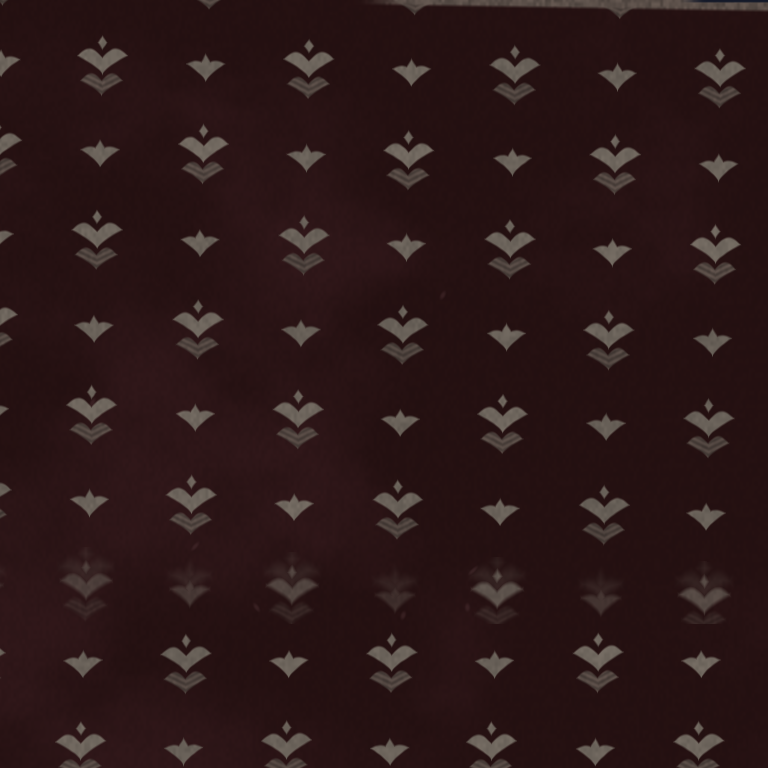
This pattern is drawn by a Shadertoy shader. Its source:

```glsl
// Dark maroon cloth with pale two-leaf sprigs and small buds in a checkerboard.
// A skewed lattice places each motif; leaves lie between two mirrored curves.
// A fold near the bottom shifts the lattice and blurs the row above it.

const vec2 ORIGIN = vec2(0.1345, 0.0860);     // first sprig, measured from top left
const vec2 STEP_ACROSS = vec2(0.1340, 0.0031);
const vec2 STEP_DOWN = vec2(-0.0037, 0.1139);
const float MOTIF_SIZE = 0.0325;              // half width of a sprig
const float EDGE_SOFTNESS = 0.0016;
const float JITTER = 0.0022;
const float FOLD_Y = 0.812;
const float WORN_ROW = 6.0;
const vec3 GROUND_DARK = vec3(0.142, 0.064, 0.067);
const vec3 GROUND_WARM = vec3(0.183, 0.088, 0.096);
const vec3 LEAF_PALE = vec3(0.435, 0.405, 0.370);
const vec3 LEAF_DIM = vec3(0.350, 0.305, 0.280);
const vec3 SPECK = vec3(0.30, 0.19, 0.20);
const vec3 BACKDROP = vec3(0.08, 0.10, 0.16);

float hash(vec2 p) {
    return fract(sin(dot(p, vec2(127.1, 311.7))) * 43758.5453);
}

float noise(vec2 p) {
    vec2 i = floor(p), f = fract(p);
    f = f * f * (3.0 - 2.0 * f);
    return mix(mix(hash(i), hash(i + vec2(1, 0)), f.x),
               mix(hash(i + vec2(0, 1)), hash(i + vec2(1, 1)), f.x), f.y);
}

float fbm(vec2 p) {
    float sum = 0.0, amp = 0.5;
    for (int k = 0; k < 4; k++) {
        sum += amp * noise(p);
        p = p * 2.03 + 17.0;
        amp *= 0.5;
    }
    return sum;
}

// Approximate distance to a pair of wings meeting at a point below.
float leafDist(vec2 p, float width, float notch, float tip, float hump, float base) {
    float t = min(abs(p.x) / width, 1.0);
    float top = mix(notch, tip, t) + hump * sin(3.14159 * t);
    float bottom = mix(base, tip, pow(t, 0.7));
    return max(0.75 * max(p.y - top, bottom - p.y), abs(p.x) - width);
}

float budDist(vec2 p, vec2 halfSize) {
    p = abs(p) / halfSize;
    return (p.x + p.y - 1.0) * halfSize.x * 0.8;
}

float cover(float d, float soft) {
    return smoothstep(soft, -soft, d);
}

// x: coverage of the pale parts, y: coverage of the dim lower leaf.
vec2 motif(vec2 p, bool isSprig, float soft) {
    if (!isSprig) {
        float d = leafDist(p, 0.76, 0.14, 0.16, 0.13, -0.56);
        return vec2(cover(min(d, budDist(p - vec2(0.0, 0.18), vec2(0.22, 0.36))), soft), 0.0);
    }
    float upper = leafDist(p, 1.0, 0.36, 0.44, 0.32, -0.32);
    float bud = budDist(p - vec2(0.0, 0.96), vec2(0.18, 0.26));
    float lower = leafDist(p + vec2(0.03, 0.0), 0.84, -0.56, -0.56, 0.28, -1.16);
    return vec2(cover(min(upper, bud), soft), cover(lower, soft));
}

void mainImage(out vec4 fragColor, in vec2 fragCoord) {
    vec2 p = fragCoord / iResolution.xy;
    p.y = 1.0 - p.y;
    float pixel = 1.0 / min(iResolution.x, iResolution.y);

    // Ground: broad blotches, warmer at the left, with a fine weave grain
    float warmth = fbm(p * vec2(5.0, 6.0)) - 0.30 * p.x + 0.12 * p.y;
    vec3 color = mix(GROUND_DARK, GROUND_WARM, smoothstep(0.28, 0.72, warmth));
    float grain = noise(p * vec2(260.0, 170.0)) - 0.5;
    color *= 1.0 + 0.09 * grain;

    // Sparse lint, each fleck with its own place and slant
    vec2 lintGrid = p * 22.0, lintCell = floor(lintGrid);
    float seed = hash(lintCell + 5.3);
    vec2 fleck = fract(lintGrid) - 0.3 - 0.4 * vec2(hash(lintCell), hash(lintCell + 9.1));
    fleck.x += fleck.y * (seed * 40.0 - 39.0);
    float lint = smoothstep(0.14, 0.02, length(fleck * vec2(1.3, 0.8)));
    color = mix(color, SPECK, 0.45 * lint * step(0.96, seed));

    // Lattice, with the strip below the fold pulled up and levelled
    vec2 q = p;
    q.y += step(FOLD_Y, p.y) * (0.0158 + 0.0233 * p.x);
    vec2 cell = round(inverse(mat2(STEP_ACROSS, STEP_DOWN)) * (q - ORIGIN));
    bool isSprig = mod(cell.x + cell.y, 2.0) < 0.5;
    vec2 shift = JITTER * (vec2(hash(cell), hash(cell + 31.7)) - 0.5);
    vec2 local = q - ORIGIN - cell.x * STEP_ACROSS - cell.y * STEP_DOWN - shift;
    local *= vec2(1.0, -1.0) / MOTIF_SIZE;
    local.x += 0.03 * (noise(p * 140.0) - 0.5);

    // Motifs; the worn row is blurred, faded and doubled by a faint ghost
    float soft = max(EDGE_SOFTNESS, 0.75 * pixel) / MOTIF_SIZE;
    bool worn = abs(cell.y - WORN_ROW) < 0.5;
    vec2 ink = motif(local, isSprig, worn ? soft * 2.2 : soft);
    if (worn) {
        float fade = mix(0.55, 0.85, hash(cell + 2.7));
        ink *= isSprig ? vec2(fade, 0.38) : vec2(0.6 * fade);
        ink.x = max(ink.x, 0.22 * motif(local - vec2(0.0, 0.55), isSprig, soft * 5.0).x);
    }
    float tone = 0.94 + 0.10 * hash(cell + 7.9) + 0.14 * grain;
    float veins = 0.92 + 0.12 * sin(26.0 * (local.y - 0.5 * abs(local.x)));
    color = mix(color, LEAF_DIM * tone * veins, 0.92 * ink.y);
    color = mix(color, LEAF_PALE * tone, 0.96 * ink.x);

    // Pale selvedge along the top right, and a sliver of backdrop beyond it
    float selvedge = 0.0165 * p.x - 0.0025 - p.y;
    float reach = smoothstep(0.46, 0.54, p.x);
    color = mix(color, LEAF_DIM * (1.0 + 0.3 * grain), reach * cover(-selvedge, 0.0015 + pixel));
    float beyond = smoothstep(0.88, 0.92, p.x) * smoothstep(0.0045, 0.0015, p.y);
    color = mix(color, BACKDROP, beyond);

    fragColor = vec4(color, 1.0);
}
```
